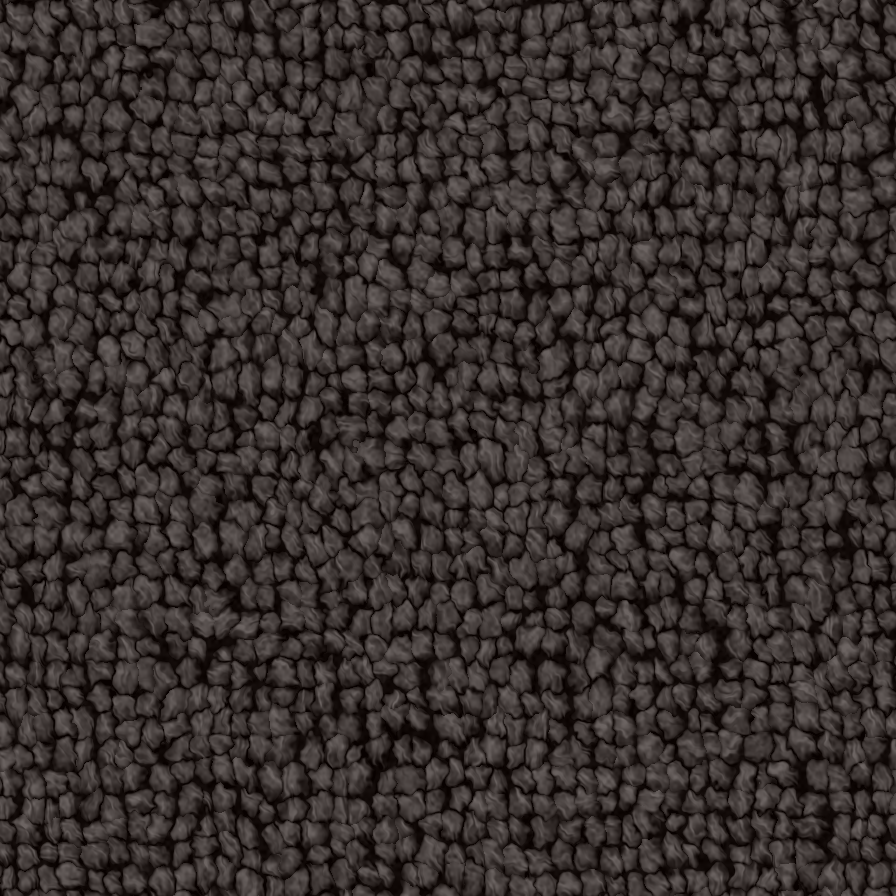
A WebGL 2 fragment shader for this texture:

```glsl
#version 300 es
precision highp float;
// Dark loop-pile carpet: wavering rows of small, leaning yarn loops.
// Each loop is an elliptical dome in a jittered cell; the highest dome wins,
// seams of uneven depth part the loops and fine strands streak the yarn.

#define GRID vec2(40.0, 34.0)        // loops across and rows up the canvas
#define LOOP_RADIUS vec2(0.60, 0.70) // half size of a loop, in cells
#define JITTER vec2(0.50, 0.42)      // scatter of loop centres
#define LEAN -0.40                   // mean tilt of the loops, radians
#define LEAN_SPREAD 1.8              // variation of the tilt
#define RAGGED 0.34                  // roughness of the loop outlines
#define SEAM_DEPTH 0.62              // darkness where loops press together
#define STRAND_CONTRAST 0.62
#define GRAIN_CONTRAST 0.34
#define SIDE_LIGHT vec2(-0.32, 0.30) // brightening towards the upper left
#define SHADOW_COLOR vec3(0.060, 0.032, 0.024)
#define YARN_COLOR vec3(0.350, 0.320, 0.312)

out vec4 fragColor;
uniform vec2 u_resolution;

float hash(vec2 p) {
    return fract(sin(dot(p, vec2(127.1, 311.7))) * 43758.5453);
}

vec2 hash2(vec2 p) {
    return vec2(hash(p), hash(p + 57.3));
}

float noise(vec2 p) {
    vec2 cell = floor(p);
    vec2 f = fract(p);
    f = f * f * (3.0 - 2.0 * f);
    float low = mix(hash(cell), hash(cell + vec2(1.0, 0.0)), f.x);
    float high = mix(hash(cell + vec2(0.0, 1.0)), hash(cell + 1.0), f.x);
    return mix(low, high, f.y);
}

vec2 noise2(vec2 p) {
    return vec2(noise(p), noise(p + 31.7)) - 0.5;
}

mat2 rotation(float angle) {
    float c = cos(angle), s = sin(angle);
    return mat2(c, -s, s, c);
}

// Height of the topmost loop; also returns its identity, the offset from
// its centre, the position in its tilted frame and the lead over the next.
float loopHeight(vec2 p, out vec2 id, out vec2 offset, out vec2 local, out float lead) {
    float best = -0.4, second = -0.4;
    id = vec2(0.0);
    offset = vec2(0.0);
    local = vec2(0.0);
    for (int j = -1; j <= 1; j++) {
        float row = floor(p.y) + float(j);
        float shift = hash(vec2(row, 7.0));
        float column = floor(p.x + shift);
        for (int i = -1; i <= 1; i++) {
            vec2 cell = vec2(column + float(i), row);
            vec2 center = cell + 0.5 + JITTER * (hash2(cell) - 0.5);
            center.x -= shift;
            vec2 d = p - center;

            // Tilt follows broad drifts plus a change from loop to loop
            float drift = noise(cell * 0.3 + 5.0) - 0.5;
            float angle = LEAN + LEAN_SPREAD * (0.5 * drift + 0.6 * (hash(cell + 3.1) - 0.5));
            vec2 q = rotation(-angle) * d;

            // A few shrunken loops leave deep holes
            float size = mix(0.86, 1.14, hash(cell + 9.4));
            size *= 1.0 - 0.25 * step(hash(cell + 17.9), 0.05);
            vec2 e = q / (LOOP_RADIUS * size);
            float height = 1.0 - dot(e, e) + 0.3 * (hash(cell + 23.5) - 0.5);
            if (height > best) {
                second = best;
                best = height;
                id = cell;
                offset = d;
                local = q;
            } else {
                second = max(second, height);
            }
        }
    }
    lead = best - second;
    return best;
}

void main() {
    vec2 p = gl_FragCoord.xy / u_resolution.y * GRID;

    // Wavering rows, ragged outlines and loose fibre ends
    vec2 warped = p + 0.6 * noise2(p * 0.35) + RAGGED * noise2(p * 2.1);
    warped += 0.16 * noise2(p * 4.7 + 12.0);

    vec2 id, offset, local;
    float lead;
    float height = loopHeight(warped, id, offset, local, lead);

    // Rounded body lit from one side, with seams that come and go
    float tone = 0.12 + 1.05 * height - 0.30 * height * height;
    float seam = 1.0 - smoothstep(-0.1, 0.65, lead);
    tone -= SEAM_DEPTH * seam * smoothstep(0.15, 0.75, noise(p * 1.7 + 60.0));
    float yarn = smoothstep(-0.20, 0.40, height);
    tone += yarn * dot(offset, SIDE_LIGHT);
    tone += 0.05 * yarn * (hash(id + 41.2) - 0.5);
    tone = max(tone, 0.0);

    // Strands run along each loop, twisted slightly across it
    vec2 twist = vec2(local.x + 0.35 * local.y, local.y);
    float strand = noise(twist * vec2(7.5, 2.6) + hash2(id) * 40.0) - 0.5;
    tone += STRAND_CONTRAST * yarn * strand;

    // Fine fuzz over yarn and gaps
    tone += GRAIN_CONTRAST * mix(0.5, 1.0, yarn) * (noise(p * 6.0) - 0.5);

    vec3 color = mix(SHADOW_COLOR, YARN_COLOR, clamp(tone, -0.1, 1.25));
    fragColor = vec4(max(color, 0.0), 1.0);
}
```
